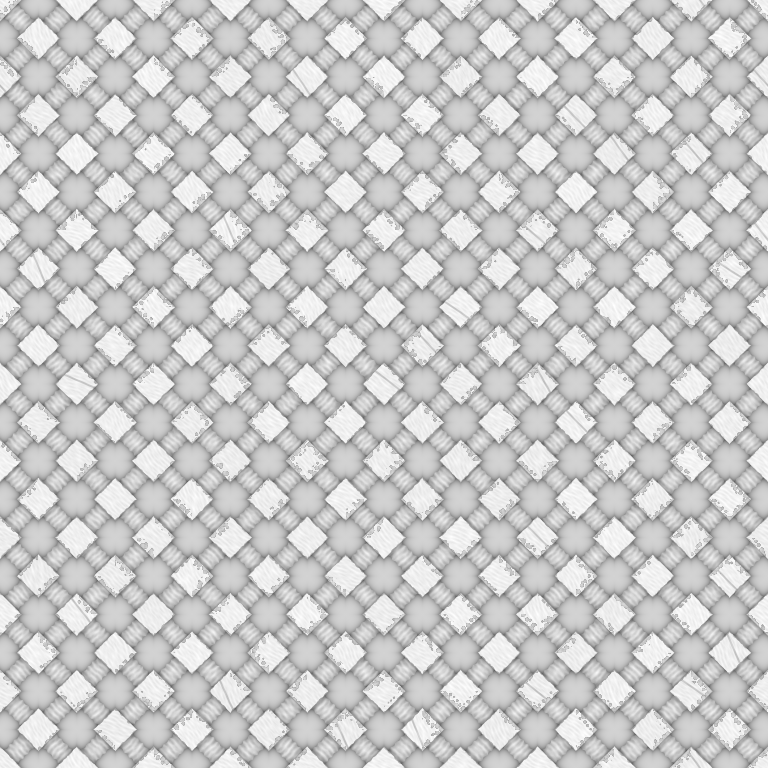
Reproduce this pattern procedurally as a Shadertoy shader.

```glsl
const float REPEATS = 10.0;
const float TILE_HALF = 0.28;
const float BAR_HALF = 0.17;

float hash(vec2 p) {
    vec3 q = fract(p.xyx * vec3(0.1031, 0.1030, 0.0973));
    q += dot(q, q.yzx + 33.33);
    return fract((q.x + q.y) * q.z);
}

// Seed for a point of the diagonal lattice, wrapped at the canvas edges
vec2 wrappedKey(vec2 site, float repeats) {
    return mod(round(2.0 * vec2(site.x + site.y, site.x - site.y)), 4.0 * repeats);
}

// Distance to the nearest of the jittered cell points
float cellular(vec2 p, vec2 key) {
    vec2 base = floor(p);
    float nearest = 2.0;
    for (int y = -1; y <= 1; y++) {
        for (int x = -1; x <= 1; x++) {
            vec2 cell = base + vec2(x, y);
            vec2 seed = cell + key * 17.0;
            vec2 jitter = vec2(hash(seed), hash(seed + 53.7));
            nearest = min(nearest, length(cell + jitter - p));
        }
    }
    return nearest;
}

vec2 rotate(vec2 p, float angle) {
    float c = cos(angle), s = sin(angle);
    return vec2(c * p.x - s * p.y, s * p.x + c * p.y);
}

float falloff(float d, float reach) {
    return exp(-max(d, 0.0) / reach);
}

// Recessed floor, darkened beside the bars and tiles
float floorTone(float barDist, float tileDist) {
    return 0.83 - 0.23 * falloff(barDist, 0.055) - 0.27 * falloff(tileDist, 0.05);
}

// Rounded bar with uneven ribs across its length
float barTone(float along, float across, float halfWidth, vec2 key) {
    float phase = 6.28 * hash(key + 4.1);
    float bend = 0.6 * sin(across * 19.0 + phase);
    float ribs = sin(along * 68.0 + bend + phase) + 0.5 * sin(along * 41.0 - bend);
    float rough = cellular(vec2(along * 15.0, across * 9.0), key) - 0.5;
    float side = across / halfWidth;
    return 0.87 - 0.17 * side * side + 0.04 * ribs + 0.10 * rough;
}

// Pale tile top with brushed grain and an occasional groove
float faceTone(vec2 p, vec2 key) {
    vec2 grain = rotate(p, 0.8 * (hash(key + 2.3) - 0.5));
    float streak = cellular(grain * vec2(20.0, 6.0), key + 3.0) - 0.5;
    float fine = sin(grain.x * 92.0 + 2.0 * sin(grain.y * 13.0 + key.x));
    float tone = 0.945 + 0.025 * (hash(key + 8.9) - 0.5);
    tone += 0.07 * streak + 0.012 * fine;
    float offset = 0.3 * (hash(key + 6.2) - 0.5);
    float groove = smoothstep(0.03, 0.005, abs(grain.x - offset));
    return tone - 0.16 * groove * step(0.88, hash(key + 12.4));
}

// Inward wear of the tile edge, different on each side
float edgeWear(vec2 p, vec2 key) {
    float side = abs(p.x) > abs(p.y) ? sign(p.x) : 2.0 * sign(p.y);
    float strength = 0.015 + 0.13 * smoothstep(0.4, 1.0, hash(key + 3.0 * side + 20.0));
    float ragged = cellular(p * 11.0, key + 9.0);
    return strength * smoothstep(0.75, 0.15, ragged);
}

void mainImage(out vec4 fragColor, in vec2 fragCoord) {
    vec2 p = fragCoord / iResolution.xy * REPEATS;
    vec2 diagonal = vec2(p.x + p.y, p.x - p.y);
    float soft = 0.7 * REPEATS * 1.414 / min(iResolution.x, iResolution.y);

    vec2 tileSite = round(diagonal);
    vec2 local = diagonal - tileSite;
    vec2 reach = abs(local);
    vec2 tileKey = wrappedKey(tileSite, REPEATS);
    float tileDist = max(reach.x, reach.y) - TILE_HALF;
    float barDist = min(reach.x, reach.y) - BAR_HALF;

    // Nearest bar, measured from the middle of its lattice edge
    bool alongX = reach.x > reach.y;
    vec2 middle = floor(diagonal) + 0.5;
    vec2 barSite = alongX ? vec2(middle.x, tileSite.y) : vec2(tileSite.x, middle.y);
    vec2 barLocal = diagonal - barSite;
    barLocal = alongX ? barLocal : barLocal.yx;
    vec2 barKey = wrappedKey(barSite, REPEATS);
    float barHalf = BAR_HALF + 0.014 * sin(barLocal.x * 48.0 + 6.28 * hash(barKey));

    // Floor and bars
    float tone = floorTone(barDist, tileDist);
    float bar = barTone(barLocal.x, barLocal.y, barHalf, barKey);
    bar -= 0.30 * falloff(tileDist, 0.05);
    tone = mix(tone, bar, smoothstep(soft, -soft, abs(barLocal.y) - barHalf));

    // Worn rim under the tile face
    float wornDist = tileDist + edgeWear(local, tileKey);
    float rim = 0.82 - 0.22 * falloff(wornDist, 0.02);
    rim += 0.12 * (cellular(local * 16.0, tileKey + 5.0) - 0.5);
    tone = mix(tone, rim, smoothstep(soft, -soft, tileDist));
    tone = mix(tone, faceTone(local, tileKey), smoothstep(soft, -soft, wornDist));

    fragColor = vec4(vec3(clamp(tone, 0.0, 1.0)), 1.0);
}
```
